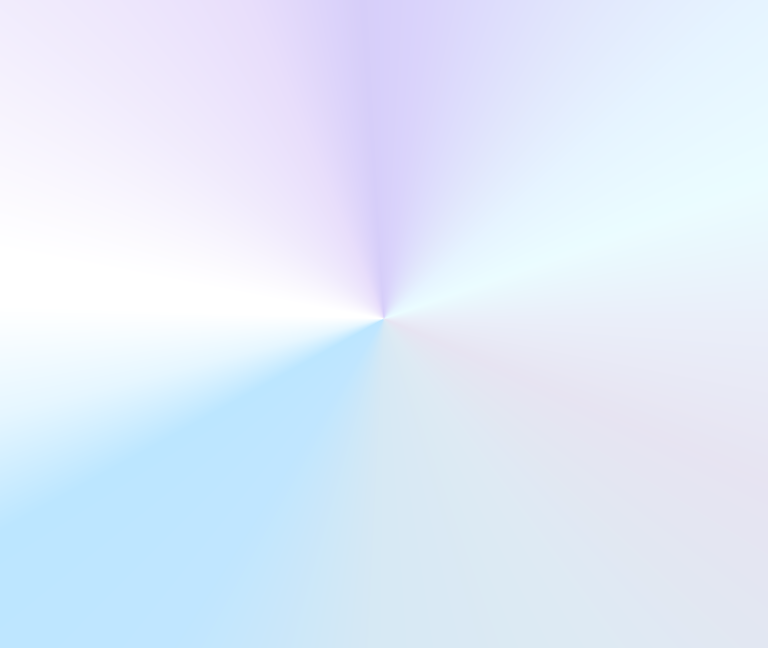
This background is drawn by a Shadertoy shader. Its source:

```glsl
// Soft pastel conic gradient sweeping around a point near the canvas centre.

// Blends towards the next colour while the angle passes between two bearings.
vec3 sweep(vec3 color, vec3 next, float angle, float from, float to) {
    return mix(color, next, clamp((angle - from) / (to - from), 0.0, 1.0));
}

void mainImage(out vec4 fragColor, in vec2 fragCoord) {
    vec2 p = (fragCoord - vec2(0.5, 0.508) * iResolution.xy) / iResolution.y;

    // Clockwise bearing from straight up, in degrees, starting at the violet ray
    float angle = mod(degrees(atan(p.x, p.y)) + 4.0, 360.0) - 4.0;

    vec3 violet = vec3(0.84, 0.808, 0.977);
    vec3 color = violet;

    // Upper right: violet to icy cyan
    color = sweep(color, vec3(0.855, 0.830, 0.985), angle, -4.0, 8.0);
    color = sweep(color, vec3(0.886, 0.910, 0.990), angle, 8.0, 34.0);
    color = sweep(color, vec3(0.902, 0.957, 1.000), angle, 34.0, 50.0);
    color = sweep(color, vec3(0.920, 0.990, 1.000), angle, 50.0, 70.0);

    // Lower right: dusty pink to pale grey-blue
    color = sweep(color, vec3(0.918, 0.935, 0.977), angle, 70.0, 90.0);
    color = sweep(color, vec3(0.905, 0.894, 0.947), angle, 90.0, 113.0);
    color = sweep(color, vec3(0.870, 0.918, 0.953), angle, 113.0, 147.0);
    color = sweep(color, vec3(0.840, 0.912, 0.957), angle, 147.0, 182.0);

    // Lower left: sky blue rising to white
    color = sweep(color, vec3(0.755, 0.903, 0.998), angle, 182.0, 212.0);
    color = sweep(color, vec3(0.737, 0.902, 1.000), angle, 212.0, 241.0);
    color = sweep(color, vec3(0.900, 0.965, 1.000), angle, 241.0, 256.0);
    color = sweep(color, vec3(1.0), angle, 256.0, 272.0);

    // Upper left: white through lavender back to violet
    color = sweep(color, vec3(0.945, 0.925, 0.990), angle, 280.0, 310.0);
    color = sweep(color, vec3(0.910, 0.870, 0.985), angle, 310.0, 337.0);
    color = sweep(color, violet, angle, 337.0, 356.0);

    // Soften the hub where all the rays meet
    color = mix(vec3(0.90, 0.92, 0.98), color, smoothstep(0.0, 0.003, length(p)));
    fragColor = vec4(color, 1.0);
}
```
